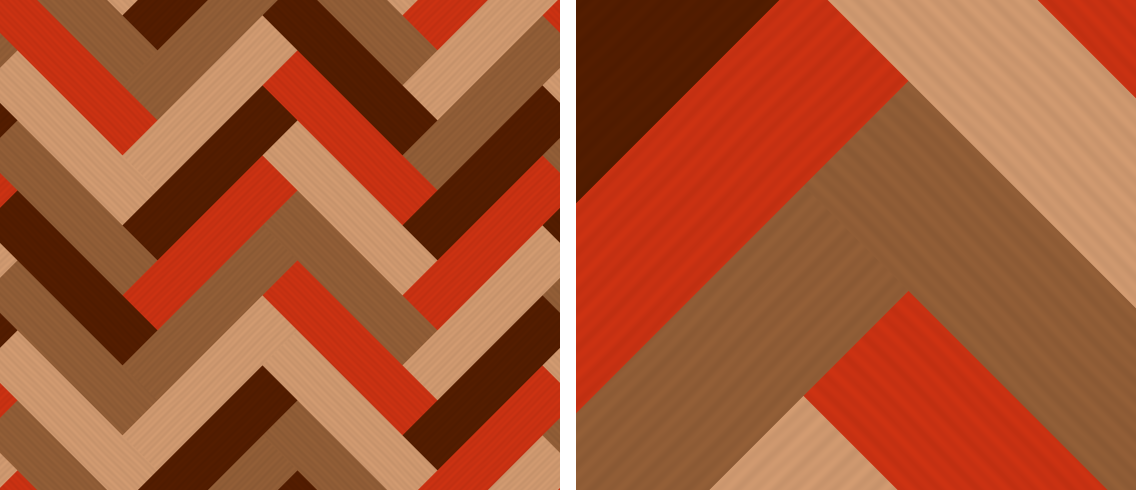
Left: the whole. Right: its middle third, enlarged.
Give the GLSL for this pattern, as a Shadertoy shader.

```glsl
// Herringbone parquet: 1 x 4 planks at 45 degrees in four wood tones.
// Each point is turned into plank axes, its plank is found by integer
// arithmetic, and faint wavy grain runs along the plank's length.

const vec3 TONES[4] = vec3[4](
    vec3(0.80, 0.59, 0.43),   // 0 tan
    vec3(0.56, 0.36, 0.21),   // 1 brown
    vec3(0.78, 0.19, 0.07),   // 2 red
    vec3(0.32, 0.11, 0.00));  // 3 dark

// Tone order down each of the four columns; the layout repeats every 7 rows.
const int LAYOUT[28] = int[28](
    2, 0, 1, 2, 0, 1, 3,      // falling planks, even columns
    0, 1, 3, 1, 0, 1, 2,      // falling planks, odd columns
    0, 3, 2, 1, 0, 3, 1,      // rising planks, even columns
    1, 3, 2, 0, 3, 2, 0);     // rising planks, odd columns

float hash(float n) {
    return fract(sin(n * 12.9898) * 43758.5453);
}

// Brightness of the wood: fine streaks that waver slowly along the plank.
float grain(float along, float across, float seed) {
    float wave = 0.8 * sin(along * 2.1 + seed * 6.28) + 0.3 * sin(along * 5.3 + seed * 17.0);
    float fine = sin(across * 69.0 + wave + seed * 6.28);
    float broad = sin(across * 29.0 - wave + seed * 11.0);
    return 1.0 + 0.022 * fine + 0.013 * broad;
}

vec3 parquet(vec2 p) {
    // Axes along falling (x) and rising (y) planks, one plank width per unit
    vec2 q = vec2(p.x - 8.5, 12.5625 - p.y);
    vec2 r = vec2(q.x + q.y, q.x - q.y) * 0.5 + vec2(0.0, 1.0);
    ivec2 cell = ivec2(floor(r));
    int diagonal = cell.x + cell.y;
    bool rising = (diagonal & 4) != 0;

    // Column and row of the plank that owns this cell
    int column = (diagonal >> 3) + (rising ? 1 : 0);
    int row = rising ? cell.x + 1 - 4 * column : 4 * column - cell.y;
    int slot = (rising ? 14 : 0) + (column & 1) * 7 + (row + 70) % 7;

    // Position within the plank
    float along = (rising ? r.y + float(cell.x) + 4.0 : r.x + float(cell.y)) - 8.0 * float(column);
    float across = fract(rising ? r.x : r.y);
    return TONES[LAYOUT[slot]] * grain(along, across, hash(float(slot) + 1.0));
}

void mainImage(out vec4 fragColor, in vec2 fragCoord) {
    // Average a 4 x 4 grid of samples to smooth the edges
    vec3 color = vec3(0.0);
    for (int i = 0; i < 16; i++) {
        vec2 offset = (vec2(i % 4, i / 4) + 0.5) / 4.0 - 0.5;
        color += parquet((fragCoord + offset) / iResolution.y * 14.0);
    }
    fragColor = vec4(color / 16.0, 1.0);
}
```
